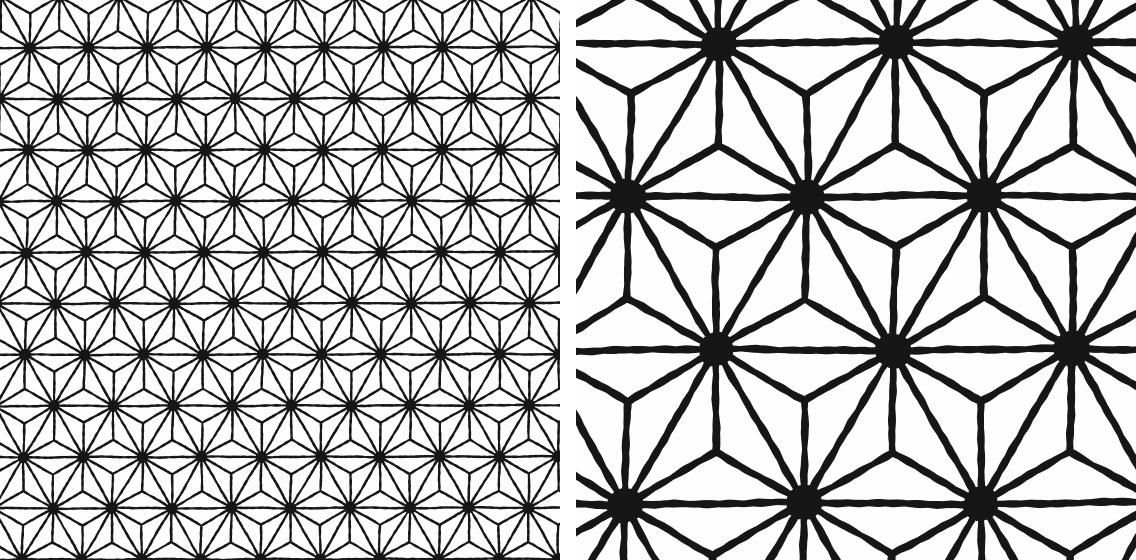
Left, the full canvas; right, a detail of the centre.
A Shadertoy shader for this pattern:

```glsl
// Hemp-leaf lattice: black twelve-spoke stars on a triangular grid over white paper.
// Each point is moved to its nearest star, its angle is folded into one spoke, and
// layered sines with cellular noise give the strokes a slightly hand-inked edge.

#define INK        vec3(0.085)
#define PAPER      vec3(0.993)
#define ORIGIN     vec2(0.0398, 0.0007)  // a star of the lowest row
#define STAR_STEP  0.1063                // distance between stars in a row
#define ROW_STEP   0.0914                // distance between rows
#define LEAN       0.0142                // sideways drift of the rows with height
#define TAPER      0.00107               // narrowing of the star step with height
#define TILT       0.0014                // rise of the rows to the right
#define LINE_WIDTH 0.0042
#define HUB_RADIUS 0.0106
#define WOBBLE     0.0006
#define ROUGHNESS  0.0011

const float PI = 3.14159265;
const float SQRT3 = 1.7320508;

vec2 hash22(vec2 p) {
    vec3 q = fract(p.xyx * vec3(0.1031, 0.1030, 0.0973));
    q += dot(q, q.yzx + 33.33);
    return fract((q.xx + q.yz) * q.zy);
}

// Distance to the nearest scattered point, about 0 to 1
float cellular(vec2 p) {
    vec2 cell = floor(p), local = fract(p);
    float nearest = 2.0;
    for (int y = -1; y <= 1; y++)
        for (int x = -1; x <= 1; x++) {
            vec2 offset = vec2(x, y);
            vec2 d = offset + hash22(cell + offset + 50.0) - local;
            nearest = min(nearest, dot(d, d));
        }
    return sqrt(nearest);
}

// Slow wandering of the strokes
vec2 handWobble(vec2 p) {
    return sin(p.yx * vec2(37.0, 31.0) + p * 19.0 + vec2(0.4, 2.1))
         + 0.5 * sin(p.yx * vec2(83.0, 97.0) - p * 41.0 + vec2(1.7, 0.6));
}

// Canvas to lattice units, where neighbouring stars are one apart
vec2 toLattice(vec2 p) {
    vec2 d = p - ORIGIN - vec2(LEAN * p.y, TILT * p.x);
    return d / vec2(STAR_STEP - TAPER * p.y, ROW_STEP * 2.0 / SQRT3);
}

// Offset from the nearest star of the triangular lattice
vec2 fromNearestStar(vec2 p) {
    vec2 period = vec2(1.0, SQRT3);
    vec2 a = p - period * floor(p / period + 0.5);
    vec2 b = p - period * (floor(p / period) + 0.5);
    return dot(a, a) < dot(b, b) ? a : b;
}

// Signed distance to the ink: twelve spokes and a round hub
float starDistance(vec2 d, float rough) {
    float r = length(d) * STAR_STEP;
    float sector = PI / 6.0;
    float angle = atan(d.y, d.x + 1e-6);
    float folded = mod(angle + 0.5 * sector, sector) - 0.5 * sector;
    float spoke = r * abs(sin(folded)) - 0.5 * LINE_WIDTH + rough;
    float hub = r - HUB_RADIUS + 1.5 * rough;
    return min(spoke, hub);
}

void mainImage(out vec4 fragColor, in vec2 fragCoord) {
    vec2 uv = fragCoord / iResolution.y;
    float pixel = 1.0 / iResolution.y;

    // Uneven stroke edges
    vec2 p = uv + WOBBLE * handWobble(uv);
    float rough = ROUGHNESS * (cellular(uv * 95.0) - 0.5);

    // Ink over paper
    float dist = starDistance(fromNearestStar(toLattice(p)), rough);
    float ink = clamp(0.5 - dist / pixel, 0.0, 1.0);
    fragColor = vec4(mix(PAPER, INK, ink), 1.0);
}
```
